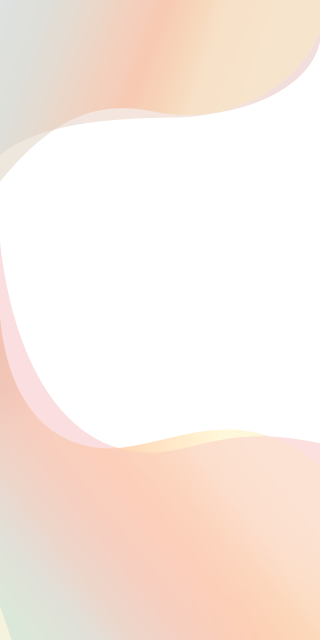
This background is drawn by a WebGL 1 fragment shader. Its source:

```glsl
precision highp float;
uniform vec2 u_resolution;

float hash(vec2 p) {
  return fract(sin(dot(p, vec2(127.1, 311.7))) * 4375.85);
}

float noise(vec2 p) {
  vec2 i = floor(p), f = fract(p);
  f = f * f * (3.0 - 2.0 * f);
  return mix(mix(hash(i), hash(i + vec2(1.0, 0.0)), f.x),
             mix(hash(i + vec2(0.0, 1.0)), hash(i + 1.0), f.x), f.y);
}

vec2 bezier(vec2 a, vec2 b, vec2 c, vec2 d, float t) {
  float s = 1.0 - t;
  return a * s * s * s + 3.0 * b * s * s * t + 3.0 * c * s * t * t + d * t * t * t;
}

// Approximate signed distance below a curve that runs left to right
float below(vec2 p, vec2 a, vec2 b, vec2 c, vec2 d) {
  float low = 0.0, high = 1.0;
  for (int i = 0; i < 18; i++) {
    float mid = 0.5 * (low + high);
    if (bezier(a, b, c, d, mid).x < p.x) low = mid;
    else high = mid;
  }
  float t = 0.5 * (low + high), s = 1.0 - t;
  vec2 tangent = (b - a) * s * s + 2.0 * (c - b) * s * t + (d - c) * t * t;
  return (p.y - bezier(a, b, c, d, t).y) * normalize(tangent).x;
}

float topFront(vec2 p) {
  vec2 knot = vec2(185.0, 134.0);
  if (p.x < knot.x)
    return below(p, vec2(0.0, 218.0), vec2(70.0, 132.0), vec2(125.0, 122.0), knot);
  return below(p, knot, vec2(265.0, 150.0), vec2(370.0, 115.0), vec2(384.0, 50.0));
}

float topBack(vec2 p) {
  vec2 knot = vec2(210.0, 141.0);
  if (p.x < knot.x)
    return below(p, vec2(0.0, 186.0), vec2(45.0, 150.0), vec2(120.0, 142.0), knot);
  return below(p, knot, vec2(290.0, 140.0), vec2(360.0, 100.0), vec2(384.0, 38.0));
}

float bottomBack(vec2 p) {
  vec2 knot = vec2(180.0, 543.0);
  if (p.x < knot.x)
    return below(p, vec2(0.0, 290.0), vec2(15.0, 430.0), vec2(75.0, 543.0), knot);
  return below(p, knot, vec2(235.0, 543.0), vec2(275.0, 508.0), vec2(384.0, 532.0));
}

float bottomFront(vec2 p) {
  vec2 knot = vec2(137.0, 538.0);
  if (p.x < knot.x)
    return below(p, vec2(0.0, 380.0), vec2(8.0, 470.0), vec2(50.0, 540.0), knot);
  return below(p, knot, vec2(215.0, 532.0), vec2(285.0, 480.0), vec2(384.0, 558.0));
}

vec3 blend(vec3 from, vec3 to, float start, float end, float s) {
  return mix(from, to, clamp((s - start) / (end - start), 0.0, 1.0));
}

// Grey, peach and cream bands leaning to the left
vec3 topGradient(vec2 p) {
  float s = p.x + 0.35 * p.y;
  s += 9.0 * (noise(vec2(s / 9.0, p.y / 110.0)) - 0.5);
  vec3 c = blend(vec3(0.87, 0.885, 0.88), vec3(0.875, 0.87, 0.845), 0.0, 65.0, s);
  c = blend(c, vec3(0.91, 0.85, 0.80), 65.0, 110.0, s);
  c = blend(c, vec3(0.95, 0.82, 0.75), 110.0, 155.0, s);
  c = blend(c, vec3(0.97, 0.79, 0.70), 155.0, 200.0, s);
  c = blend(c, vec3(0.97, 0.84, 0.73), 200.0, 240.0, s);
  c = blend(c, vec3(0.97, 0.88, 0.78), 240.0, 275.0, s);
  return blend(c, vec3(0.97, 0.895, 0.80), 275.0, 340.0, s);
}

// Diagonal bands from a green corner to pale peach
vec3 bottomGradient(vec2 p) {
  float s = dot(p, vec2(0.78, -0.62));
  s += 7.0 * (noise(vec2(s / 14.0, dot(p, vec2(0.62, 0.78)) / 130.0)) - 0.5);
  vec3 c = blend(vec3(0.86, 0.91, 0.85), vec3(0.885, 0.875, 0.845), -450.0, -390.0, s);
  c = blend(c, vec3(0.93, 0.835, 0.79), -390.0, -345.0, s);
  c = blend(c, vec3(0.97, 0.81, 0.75), -345.0, -290.0, s);
  c = blend(c, vec3(0.99, 0.81, 0.73), -290.0, -235.0, s);
  c = blend(c, vec3(0.99, 0.84, 0.75), -235.0, -190.0, s);
  c = blend(c, vec3(0.99, 0.87, 0.80), -190.0, -150.0, s);
  c = blend(c, vec3(0.99, 0.885, 0.825), -150.0, -100.0, s);
  // Rosy left shoulder and warmer lower right
  c -= vec3(0.03, 0.04, 0.03) * smoothstep(70.0, 0.0, p.x) * smoothstep(560.0, 430.0, p.y);
  c.b -= 0.03 * smoothstep(180.0, 384.0, p.x) * smoothstep(620.0, 768.0, p.y);
  return c;
}

void main() {
  // Canvas coordinates: 384 wide, 768 tall, y pointing down
  vec2 uv = gl_FragCoord.xy / u_resolution;
  vec2 p = vec2(uv.x, 1.0 - uv.y) * vec2(384.0, 768.0);
  float pixel = 384.0 / u_resolution.x;
  vec4 cover = clamp(0.5 + vec4(-topFront(p), -topBack(p), bottomFront(p), bottomBack(p)) / pixel, 0.0, 1.0);

  // Translucent ribbons where only one wave covers the white
  vec3 topRibbon = blend(vec3(0.93, 0.905, 0.87), vec3(0.955, 0.90, 0.875), 30.0, 130.0, p.x);
  topRibbon = blend(topRibbon, vec3(0.95, 0.875, 0.865), 210.0, 330.0, p.x);
  vec3 bottomRibbon = blend(vec3(0.985, 0.875, 0.88), vec3(1.0, 0.85, 0.72), 134.0, 140.0, p.x);
  bottomRibbon = blend(bottomRibbon, vec3(1.0, 0.97, 0.85), 150.0, 265.0, p.x);
  bottomRibbon = blend(bottomRibbon, vec3(0.99, 0.88, 0.88), 310.0, 330.0, p.x);

  vec3 color = mix(vec3(1.0), topRibbon, max(cover.x, cover.y));
  color = mix(color, topGradient(p), min(cover.x, cover.y));
  color = mix(color, bottomRibbon, max(cover.z, cover.w));
  color = mix(color, bottomGradient(p), min(cover.z, cover.w));

  // Cream sliver in the lower left corner
  float sliver = dot(p - vec2(0.0, 727.0), vec2(-0.946, 0.323));
  color = mix(color, vec3(0.96, 0.95, 0.87), clamp(0.5 + sliver / pixel, 0.0, 1.0));
  gl_FragColor = vec4(color, 1.0);
}
```
